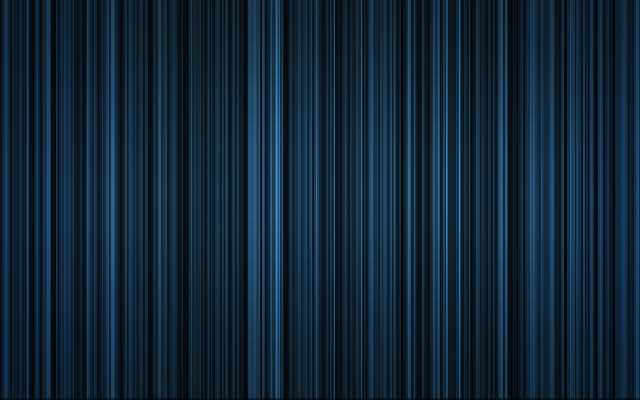
Reproduce this background procedurally as a WebGL 1 fragment shader.

```glsl
precision highp float;
// Fine vertical blue stripes on black, lit by a soft central glow.

uniform vec2 u_resolution;

const vec3 STEEL_BLUE = vec3(0.33, 0.70, 0.98);
const vec3 DEEP_BLUE = vec3(0.24, 0.66, 1.04);
const float ROW_COUNT = 160.0;
const float TAU = 6.2831853;

float hash(float n) {
  n = fract(n * 0.1031);
  n *= n + 33.33;
  n *= n + n;
  return fract(n);
}

// Random flat bands, with edges softened over one pixel.
float bands(float x, float count, float seed, float pixel) {
  float cell = floor(x * count);
  float soft = min(count * pixel, 1.0);
  float blend = smoothstep(1.0 - soft, 1.0, fract(x * count));
  return mix(hash(cell + seed), hash(cell + seed + 1.0), blend);
}

// Sum of four soft vertical bars.
float bars(float x, vec4 centers, float width, vec4 strengths) {
  vec4 d = (x - centers) / width;
  return dot(exp(-d * d), strengths);
}

// Elliptical falloff around a center.
float glow(vec2 p, vec2 center, vec2 radius) {
  vec2 d = (p - center) / radius;
  return exp(-dot(d, d));
}

// Dense stripes of three widths, crossed by narrow black gaps.
float stripes(float x, float pixel) {
  float wide = bands(x, 113.0, 17.0, pixel);
  float medium = bands(x, 241.0, 211.0, pixel);
  float fine = bands(x, 397.0, 503.0, pixel);
  float mixed = 0.12 * wide + 0.36 * medium + 0.52 * fine;
  float gap = smoothstep(0.74, 0.84, bands(x, 263.0, 877.0, pixel));
  return (0.03 + 0.60 * pow(mixed, 1.3)) * (1.0 - 0.55 * gap);
}

// Broad shadows that group the stripes.
float shade(float x) {
  float dark = bars(x, vec4(0.205, 0.270, 0.500, 0.660), 0.010,
                    vec4(0.15, 0.15, 0.25, 0.15));
  dark += bars(x, vec4(0.035, 0.390, 0.755, 0.812), 0.009,
               vec4(0.10, 0.10, 0.25, 0.25));
  return 1.0 - dark;
}

// Thin bright strands: a few fixed ones and a sparse random set.
float strands(float x, float pixel) {
  float width = max(0.0011, 0.55 * pixel);
  float light = bars(x, vec4(0.148, 0.372, 0.437, 0.495), width,
                     vec4(0.26, 0.22, 0.40, 0.32));
  light += bars(x, vec4(0.565, 0.617, 0.698, 0.718), width,
                vec4(0.30, 0.22, 0.32, 0.30));
  light += bars(x, vec4(0.042, 0.179, 0.790, 0.891), width,
                vec4(0.20, 0.22, 0.28, 0.20));
  float sparse = smoothstep(0.90, 1.0, bands(x, 419.0, 1301.0, pixel));
  return light + 0.18 * sparse;
}

void main() {
  vec2 uv = gl_FragCoord.xy / u_resolution;
  float pixel = 1.0 / u_resolution.x;

  // Central light with weaker pools at the sides.
  float light = 0.62 + 0.52 * glow(uv, vec2(0.53, 0.53), vec2(0.40, 0.36));
  light += 0.18 * glow(uv, vec2(0.13, 0.46), vec2(0.13, 0.32));
  light += 0.18 * glow(uv, vec2(0.87, 0.47), vec2(0.13, 0.32));

  // Stripes, strands and a faint woven row pattern.
  float base = stripes(uv.x, pixel) * shade(uv.x);
  float weave = 1.0 + 0.045 * sin(TAU * ROW_COUNT * uv.y);
  float value = (base * weave + strands(uv.x, pixel)) * light;

  // Deeper blue at the sides and toward the lower half.
  float side = smoothstep(0.22, 0.48, abs(uv.x - 0.5));
  float low = 0.25 * (1.0 - smoothstep(0.15, 0.55, uv.y));
  vec3 tint = mix(STEEL_BLUE, DEEP_BLUE, clamp(side * 0.6 + low, 0.0, 1.0));

  // Narrow dark rim along the bottom.
  float rim = mix(0.35, 1.0, smoothstep(0.0, 0.008, uv.y));
  gl_FragColor = vec4(tint * value * rim, 1.0);
}
```
